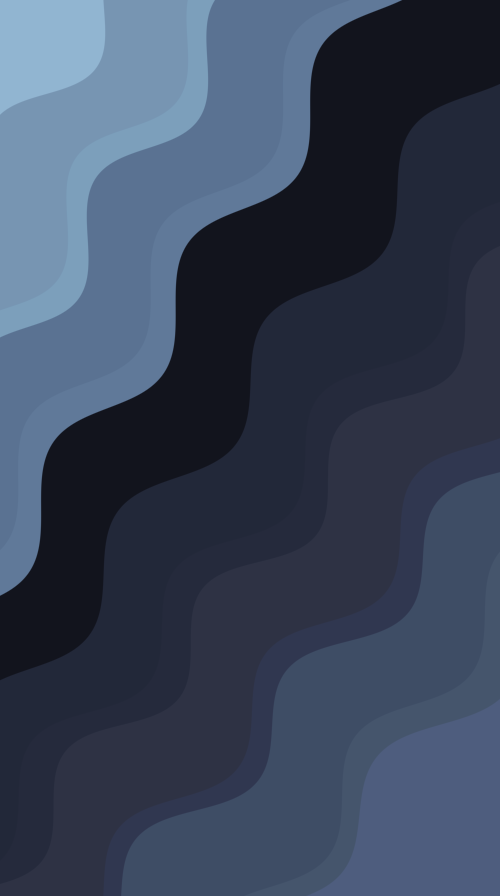
A Shadertoy shader for this background:

```glsl
// Thirteen flat bands, from pale blue through black to slate, cross the canvas
// diagonally. Each border is a cosine wave along a tilted axis, and the bands
// are layered in order with a blend one pixel wide.

const int EDGE_COUNT = 12;
const float WAVE_HEIGHT = 0.0295;           // in canvas heights
const vec2 ACROSS = vec2(0.82, 0.573);      // from top left to bottom right
const vec2 ALONG = vec2(-0.573, 0.82);      // from top right to bottom left
const float TAU = 6.28319;

// Position across the bands, and how much it drifts along them
const vec2 PLACE[EDGE_COUNT] = vec2[EDGE_COUNT](
    vec2(0.102, 0.0), vec2(0.198, 0.02), vec2(0.229, 0.02),
    vec2(0.321, 0.005), vec2(0.3555, 0.015), vec2(0.482, -0.045),
    vec2(0.5885, -0.085), vec2(0.628, -0.09), vec2(0.729, -0.09),
    vec2(0.772, -0.12), vec2(0.850, -0.055), vec2(0.917, -0.13));

// Position of one crest along the bands, and the wavelength
const vec2 WAVE[EDGE_COUNT] = vec2[EDGE_COUNT](
    vec2(0.0, 0.228), vec2(0.217, 0.241), vec2(0.2215, 0.240),
    vec2(0.232, 0.260), vec2(0.237, 0.268), vec2(0.2565, 0.269),
    vec2(0.2825, 0.249), vec2(0.289, 0.237), vec2(0.297, 0.256),
    vec2(0.302, 0.251), vec2(0.316, 0.258), vec2(0.3125, 0.271));

const vec3 PALE = vec3(0.57, 0.71, 0.82);

// Fill after each border
const vec3 FILL[EDGE_COUNT] = vec3[EDGE_COUNT](
    vec3(0.465, 0.585, 0.70), vec3(0.485, 0.625, 0.735),
    vec3(0.352, 0.446, 0.572), vec3(0.375, 0.475, 0.60),
    vec3(0.07, 0.078, 0.115), vec3(0.135, 0.157, 0.225),
    vec3(0.145, 0.165, 0.235), vec3(0.18, 0.197, 0.268),
    vec3(0.19, 0.215, 0.315), vec3(0.242, 0.303, 0.397),
    vec3(0.272, 0.333, 0.425), vec3(0.305, 0.365, 0.495));

// Approximate signed distance to a wavy border, positive past it
float borderDistance(vec2 p, vec2 place, vec2 wave) {
    float s = dot(p, ALONG);
    float frequency = TAU / wave.y;
    float angle = (s - wave.x) * frequency;
    float border = place.x + place.y * s + WAVE_HEIGHT * cos(angle);
    float slope = place.y - WAVE_HEIGHT * frequency * sin(angle);
    return (dot(p, ACROSS) - border) / sqrt(1.0 + slope * slope);
}

void mainImage(out vec4 fragColor, in vec2 fragCoord) {
    // Height units, measured from the top left corner
    float pixel = 1.0 / iResolution.y;
    vec2 p = vec2(fragCoord.x, iResolution.y - fragCoord.y) * pixel;

    // Layer the bands from top left to bottom right
    vec3 color = PALE;
    for (int i = 0; i < EDGE_COUNT; i++) {
        float d = borderDistance(p, PLACE[i], WAVE[i]);
        color = mix(color, FILL[i], smoothstep(-0.75 * pixel, 0.75 * pixel, d));
    }
    fragColor = vec4(color, 1.0);
}
```
